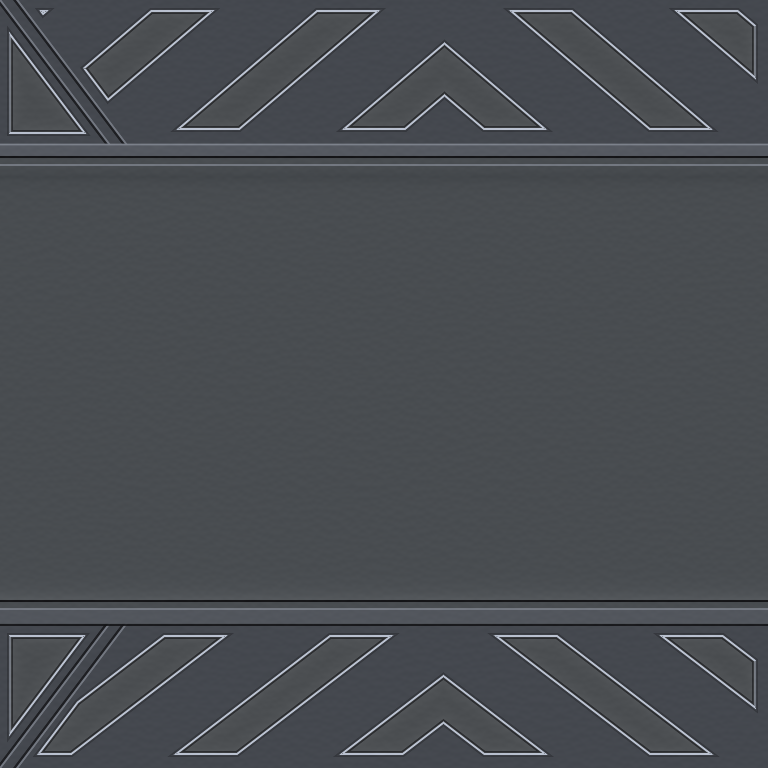
Reproduce this pattern procedurally as a Shadertoy shader.

```glsl
// Dark embossed metal panel with chevron hazard bars above and below a plain field.

const float UNITS = 768.0;        // design units across the canvas
const vec3 FIELD = vec3(0.285, 0.300, 0.315);
const vec3 BAND = vec3(0.268, 0.282, 0.308);
const vec3 INLAY = vec3(0.288, 0.300, 0.312);
const vec3 RAIL = vec3(0.335, 0.350, 0.380);
const vec3 SHINE = vec3(0.76, 0.79, 0.85);
const vec3 GREY = vec3(0.51, 0.53, 0.57);
const vec3 SHADOW = vec3(0.07, 0.07, 0.08);
const float BAR_HALF = 30.5;
const float BAR_PERIOD = 165.7;
const float CUT_SLOPE = 0.757;    // slant of the double seam on the left
const float CUT_SCALE = 0.797;    // turns slanted offsets into distances
const float GRAIN = 0.012;

float stroke(float d, float halfWidth, float px) {
    return 1.0 - smoothstep(halfWidth - 0.5 * px, halfWidth + 0.5 * px, abs(d));
}

vec2 hash2(vec2 c) {
    return fract(sin(vec2(dot(c, vec2(127.1, 311.7)), dot(c, vec2(269.5, 183.3)))) * 43758.5);
}

float cellular(vec2 p) {
    vec2 cell = floor(p), f = fract(p);
    float nearest = 2.0;
    for (int j = -1; j <= 1; j++)
        for (int i = -1; i <= 1; i++) {
            vec2 o = vec2(i, j);
            nearest = min(nearest, length(o + hash2(cell + o) - f));
        }
    return nearest;
}

// Offset across the seam; it runs inward from both left corners
float seamOffset(vec2 q) {
    return q.x - CUT_SLOPE * min(q.y, UNITS - q.y);
}

// Distance to the inlays: mirrored slanted bars plus a corner triangle
float inlayDistance(vec2 q) {
    bool upper = q.y < 0.5 * UNITS;
    float top = upper ? 11.0 : 636.0;
    float slope = upper ? 1.175 : 1.305;
    float center = upper ? 97.0 : 83.0;
    float axis = upper ? 444.5 : 443.5;
    float cut = upper ? 32.5 : 28.0;

    float u = abs(q.x - axis) - slope * (q.y - top) - center;
    u -= BAR_PERIOD * floor(u / BAR_PERIOD + 0.5);
    float bars = (abs(u) - BAR_HALF) / sqrt(1.0 + slope * slope);
    bars = max(bars, abs(q.y - top - 59.0) - 59.0);
    bars = max(bars, q.x - 755.0);
    float v = seamOffset(q);
    bars = max(bars, (cut - v) * CUT_SCALE);

    float base = upper ? q.y - 133.0 : 636.0 - q.y;
    float corner = max(max(10.0 - q.x, base), (v + 16.0) * CUT_SCALE);
    return min(bars, corner);
}

void mainImage(out vec4 fragColor, in vec2 fragCoord) {
    vec2 q = fragCoord / iResolution.xy * UNITS;
    q.y = UNITS - q.y;            // measure downward from the top edge
    float px = UNITS / min(iResolution.x, iResolution.y);

    // Field and outer bands
    float outer = max(1.0 - smoothstep(143.0, 146.0, q.y), smoothstep(623.0, 626.0, q.y));
    vec3 col = mix(FIELD, BAND, outer);

    // Soft light and shade where the field meets its rails
    float inField = step(165.0, q.y) * step(q.y, 600.0);
    col -= 0.025 * inField * exp(-abs(q.y - 177.0) / 7.0);
    col += 0.050 * inField * exp(-(600.0 - q.y) / 8.0);

    // Inlays: faint inner glow, dark groove, bright rim
    float d = inlayDistance(q);
    vec2 e = vec2(1.0, 0.0);
    vec2 n = vec2(inlayDistance(q + e.xy) - inlayDistance(q - e.xy),
                  inlayDistance(q + e.yx) - inlayDistance(q - e.yx));
    float facing = abs(n.y) / max(length(n), 0.001);
    float inside = outer * (1.0 - smoothstep(-px, px, d));
    col = mix(col, INLAY + 0.045 * exp(min(d, 0.0) / 7.0), inside);
    col = mix(col, SHADOW, 0.60 * outer * stroke(d + 2.2, 0.8, px));
    col = mix(col, SHADOW, 0.30 * outer * stroke(d - 2.2, 0.8, px));
    col = mix(col, SHINE, outer * mix(0.35, 0.95, smoothstep(0.0, 0.6, facing)) * stroke(d, 0.9, px));

    // Double slanted seam
    float v = seamOffset(q);
    for (int i = 0; i < 2; i++) {
        float s = (v + 1.0 - 17.0 * float(i)) * CUT_SCALE;
        col = mix(col, SHADOW, 0.75 * outer * stroke(s + 1.3, 1.1, px));
        col = mix(col, GREY, 0.75 * outer * stroke(s - 1.0, 0.9, px));
    }

    // Upper rail
    col = mix(col, RAIL, stroke(q.y - 150.5, 5.5, px));
    col = mix(col, GREY, 0.9 * stroke(q.y - 144.5, 0.9, px));
    col = mix(col, SHADOW, 0.95 * stroke(q.y - 157.0, 1.1, px));
    col = mix(col, GREY, 0.75 * stroke(q.y - 165.0, 0.9, px));

    // Lower rail
    col = mix(col, RAIL, 0.75 * stroke(q.y - 616.5, 7.0, px));
    col = mix(col, SHADOW, 0.95 * stroke(q.y - 601.0, 1.1, px));
    col = mix(col, GREY, 0.75 * stroke(q.y - 609.0, 0.9, px));
    col = mix(col, SHADOW, 0.85 * stroke(q.y - 625.0, 1.0, px));

    // Fine grain lit from above
    vec2 g = q / vec2(9.0, 6.0);
    col += GRAIN * (cellular(g + vec2(0.0, 0.25)) - cellular(g - vec2(0.0, 0.25)));

    fragColor = vec4(col, 1.0);
}
```
